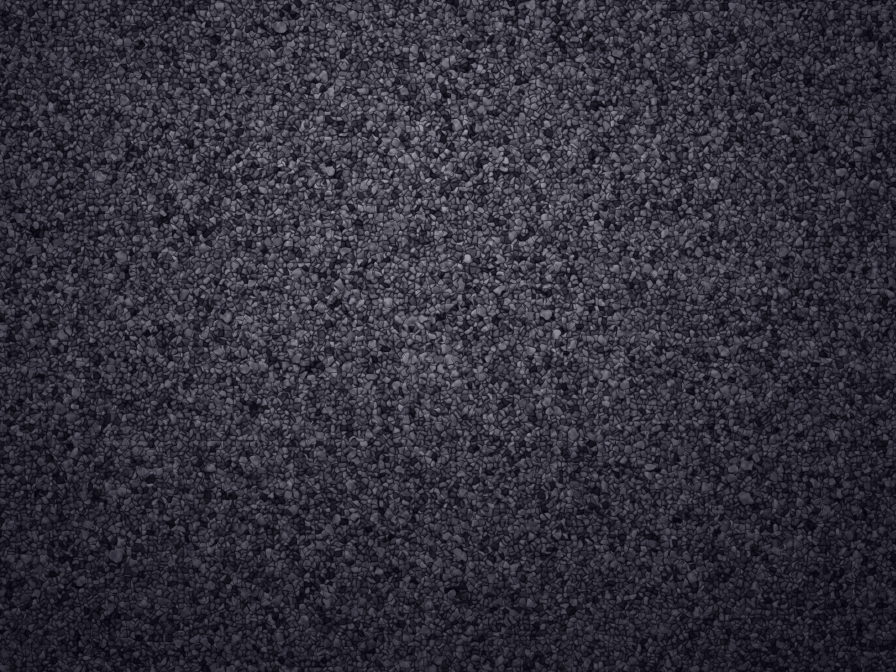
Write a WebGL 1 fragment shader that draws this texture.

```glsl
precision highp float;
// Dark asphalt: small crumbly Voronoi chips on a black ground, some coarser
// chips and rare loose stones, and a soft pool of light above the centre.
// Four samples per pixel smooth the edges of the chips.
uniform vec2 u_resolution;

vec3 hash3(vec2 cell) {
  vec3 q = fract(cell.xyx * vec3(0.1031, 0.1030, 0.0973));
  q += dot(q, q.yxz + 33.33);
  return fract((q.xxy + q.yzz) * q.zyx);
}

float noise(vec2 p) {
  vec2 cell = floor(p);
  vec2 f = fract(p);
  f = f * f * (3.0 - 2.0 * f);
  float low = mix(hash3(cell).x, hash3(cell + vec2(1.0, 0.0)).x, f.x);
  float high = mix(hash3(cell + vec2(0.0, 1.0)).x, hash3(cell + 1.0).x, f.x);
  return mix(low, high, f.y);
}

// xy: offset from the chip centre, z: distance to the gap, w: chip id
vec4 chips(vec2 p) {
  vec2 cell = floor(p);
  vec2 nearestOffset = vec2(0.0);
  float nearest = 9.0;
  float second = 9.0;
  float id = 0.0;
  for (int y = -1; y <= 1; y++) {
    for (int x = -1; x <= 1; x++) {
      vec2 neighbour = cell + vec2(float(x), float(y));
      vec3 h = hash3(neighbour + 17.0);
      vec2 offset = p - neighbour - 0.06 - 0.88 * h.xy;
      float d = length(offset);
      if (d < nearest) {
        second = nearest;
        nearest = d;
        nearestOffset = offset;
        id = h.z;
      } else {
        second = min(second, d);
      }
    }
  }
  return vec4(nearestOffset, second - nearest, id);
}

// Relative brightness of the gravel, about 1 on average
float gravel(vec2 p) {
  vec2 warp = vec2(noise(p * 150.0), noise(p * 150.0 + 41.0)) - 0.5;
  vec2 q = p + warp * 0.006;
  vec2 lightDir = vec2(-0.2, 0.4);
  float crumble = noise(p * 190.0 + 13.0);

  // Fine chips with crumbled edges; the lowest ones lie in shade
  vec4 fine = chips(q * 128.0);
  float tone = 0.9 + 0.65 * fract(fine.w * 13.0) + dot(fine.xy, lightDir);
  tone *= mix(0.4, 1.0, smoothstep(0.02, 0.25, fine.w));
  tone *= mix(0.28, 1.0, smoothstep(-0.05, 0.42, fine.z + 0.3 * crumble - 0.15));

  // Some coarser chips lie over the fine ones
  vec4 coarse = chips(q * 80.0 + 7.3);
  float face = 1.1 + 0.4 * fract(coarse.w * 7.0) + dot(coarse.xy, lightDir);
  face *= mix(0.25, 1.0, smoothstep(0.1, 0.35, coarse.z));
  float shown = step(0.8, coarse.w) * smoothstep(0.06, 0.22, coarse.z);
  tone = mix(tone, face, shown);

  // Rare loose stones with a shadow to the lower right
  vec4 loose = chips(q * 24.0 + 3.7);
  float rare = step(0.965, loose.w);
  float radius = 0.09 + 0.13 * fract(loose.w * 91.0);
  vec2 squash = vec2(0.9, 1.15);
  float shadow = 1.0 - smoothstep(radius, radius + 0.07,
    length((loose.xy + vec2(-0.03, 0.05)) * squash));
  float stone = 1.0 - smoothstep(radius - 0.03, radius + 0.02,
    length(loose.xy * squash));
  tone *= 1.0 - 0.6 * rare * shadow;
  tone = mix(tone, 1.4 + 1.2 * dot(loose.xy, lightDir), rare * stone);

  // Sandy grain
  return 1.17 * tone * (0.72 + 0.56 * noise(p * 215.0));
}

void main() {
  vec2 uv = gl_FragCoord.xy / u_resolution;
  float tone = 0.0;
  for (int i = 0; i < 4; i++) {
    vec2 shift = vec2(mod(float(i), 2.0), floor(float(i) / 2.0)) * 0.6 - 0.3;
    tone += 0.25 * gravel((gl_FragCoord.xy + shift) / u_resolution.y);
  }

  // Pool of light that fades to dark edges and a darker bottom
  vec2 d = uv - vec2(0.47, 0.69);
  float pool = exp(-3.8 * d.x * d.x - 3.0 * d.y * d.y);
  float value = (0.083 + 0.2 * pool) * tone;

  // Cool violet grey, nearly neutral in the darkest gaps
  vec3 tint = vec3(0.0, -0.005, 0.028 + 0.012 * smoothstep(0.04, 0.2, value));
  gl_FragColor = vec4(max(vec3(value) + tint, 0.0), 1.0);
}
```
